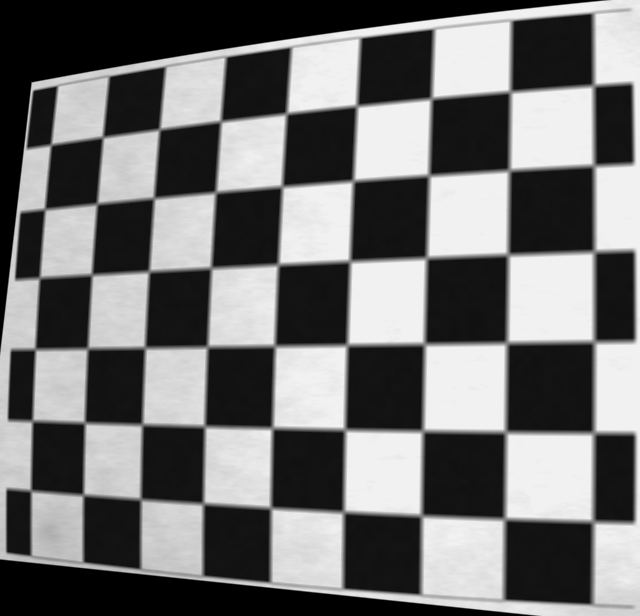
This pattern is drawn by a Shadertoy shader. Its source:

```glsl
// A checkerboard sheet seen at an angle through a lens with barrel distortion.
// Each point is unwarped into board cells (column, row), then soft checks are
// laid over unevenly lit, mottled paper with a black surround.

float hash(vec2 p) {
    p = fract(p * vec2(0.1031, 0.1137));
    p += dot(p, p.yx + 33.33);
    return fract((p.x + p.y) * p.x * 7.31);
}

float valueNoise(vec2 p) {
    vec2 i = floor(p), f = fract(p);
    f = f * f * (3.0 - 2.0 * f);
    return mix(mix(hash(i), hash(i + vec2(1, 0)), f.x),
               mix(hash(i + vec2(0, 1)), hash(i + vec2(1, 1)), f.x), f.y);
}

float fbm(vec2 p) {
    float sum = 0.0, amp = 0.5;
    for (int i = 0; i < 4; i++) {
        sum += amp * valueNoise(p);
        p = p * 2.03 + 17.0;
        amp *= 0.5;
    }
    return sum;
}

// Sheet position to board cells; whole numbers fall on the check edges.
vec2 unwarp(vec2 p) {
    float s = 1.0 - p.x / 7.12;
    float t = (p.y - 4.15) / 3.6;

    // Straighten the bowed columns, then undo their widening to the right.
    float bow = (-1.0 - s * (27.0 - 9.0 * s)) * t + (18.0 * s - 2.0) * t * t;
    float x = p.x - 0.01 * bow;
    float column = (sqrt(0.3576 + 0.12 * (x - 0.43)) - 0.598) / 0.06;

    // Undo the fan of the rows, then their narrowing at top and bottom.
    float y = (p.y - 4.11 - 0.095 * s) / (1.0 - s * (0.128 + 0.103 * s));
    float row = y * (0.912 + 0.0049 * (y - 0.5) * (y - 0.5));
    return vec2(column, row);
}

// Signed distance inside the sheet; its top edge is slightly curved.
float sheetInside(vec2 p) {
    float q = (p.x - 0.38) / 6.73;
    float top = 0.99 - 0.97 * q - 0.3 * q * (1.0 - q);
    float bottom = 6.72 + 0.105 * p.x;
    float left = 0.38 - 0.1163 * (p.y - 0.99);
    return min(min(p.y - top, bottom - p.y), p.x - left);
}

// Paper brightness: lit from the right, dimmer and mottled elsewhere.
float paperTone(vec2 p) {
    float light = mix(0.815, 0.965, smoothstep(0.8, 5.0, p.x));
    light -= 0.07 * smoothstep(5.3, 7.2, p.y);
    light -= 0.07 * smoothstep(6.9, 7.6, p.x) * smoothstep(1.3, 0.2, p.y);
    light -= 0.08 * smoothstep(6.9, 7.4, p.y) * smoothstep(6.3, 7.4, p.x);
    float mottle = fbm(p * vec2(4.0, 6.0)) - 0.47;
    float fibres = fbm(p * vec2(9.0, 28.0) + 40.0) - 0.47;
    light += 0.09 * mottle + 0.06 * fibres;

    // Faint smudge near the lower left corner.
    vec2 smudge = (p - vec2(0.62, 6.38)) / vec2(0.17, 0.2);
    light -= 0.12 * exp(-dot(smudge, smudge)) * (0.6 + 2.0 * mottle);
    return min(light, 0.945);
}

void mainImage(out vec4 fragColor, in vec2 fragCoord) {
    vec2 uv = fragCoord / iResolution.xy;
    vec2 p = vec2(uv.x, 1.0 - uv.y) * vec2(7.68, 7.4);
    float pixel = 7.68 / iResolution.x;

    // Blurred checks: the product of two clamped triangle waves.
    vec2 cell = unwarp(p);
    vec2 blur = max(vec2(0.04), fwidth(cell));
    vec2 wave = 0.5 - abs(mod(cell + 0.5, 2.0) - 1.0);
    wave = clamp(wave / blur, -1.0, 1.0);
    float ink = 0.5 - 0.5 * wave.x * wave.y;

    // The print ends halfway through the outermost columns.
    vec2 inset = vec2(4.48, 3.5) - abs(cell - vec2(3.97, -0.5));
    vec2 printed = smoothstep(-blur, blur, inset);
    ink *= printed.x * printed.y;

    float inkTone = 0.072 + 0.02 * (fbm(p * 9.0) - 0.47);
    float tone = mix(paperTone(p), inkTone, ink);
    tone *= smoothstep(-pixel, pixel, sheetInside(p));
    fragColor = vec4(vec3(tone), 1.0);
}
```
